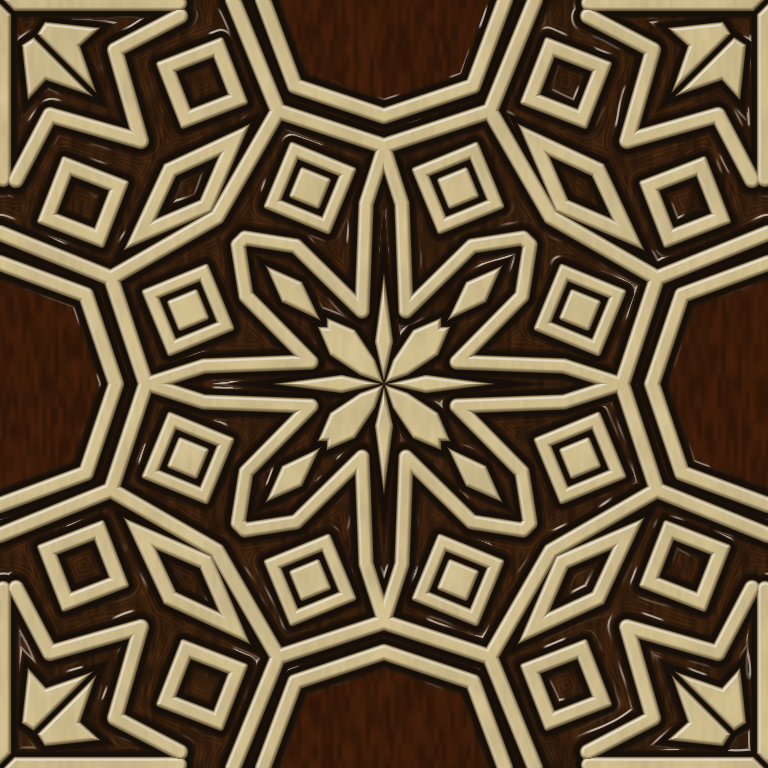
Write a three.js fragment shader that draws this pattern.

```glsl
// Carved wooden tile: a raised cream star inside a ring, with squares, lozenges and corner arrows.
// One eighth of the tile is described by lines and half-planes, then mirrored eight ways.
// The signed distance drives bevels, dark grooves and glints; wrapping noise adds the wear.
#define UNITS 768.0                       // design units across the single tile
#define BAND 8.0                          // half-width of the raised bands
#define GROOVE 6.0                        // width of the dark groove beside a band
#define FACE vec3(0.79, 0.72, 0.54)
#define FLANK vec3(0.60, 0.52, 0.35)
#define SHINE vec3(0.92, 0.90, 0.85)
#define WOOD vec3(0.23, 0.13, 0.055)
#define PANEL vec3(0.23, 0.105, 0.035)
#define SHADOW vec3(0.085, 0.055, 0.03)
#define LIGHT vec2(-0.55, 0.83)
#define GLINTS 0.62                       // noise level above which grooves glint

varying vec2 vUv;

float hash(vec2 p) {
  vec3 q = fract(p.xyx * vec3(0.1031, 0.1030, 0.0973));
  q += dot(q, q.yzx + 33.33);
  return fract((q.x + q.y) * q.z);
}

// Value noise with n cells per tile, wrapping at the tile edges.
float noise(vec2 uv, vec2 n) {
  vec2 p = uv * n, i = floor(p), f = fract(p);
  f *= f * (3.0 - 2.0 * f);
  vec2 a = mod(i, n), b = mod(i + 1.0, n);
  return mix(mix(hash(a), hash(vec2(b.x, a.y)), f.x),
             mix(hash(vec2(a.x, b.y)), hash(b), f.x), f.y);
}

float segment(vec2 p, vec2 a, vec2 b) {
  vec2 e = b - a;
  return length(p - a - e * clamp(dot(p - a, e) / dot(e, e), 0.0, 1.0));
}

// Signed distance to a line, negative to the left of a -> b.
float side(vec2 p, vec2 a, vec2 b) {
  vec2 e = normalize(b - a);
  return (p.x - a.x) * e.y - (p.y - a.y) * e.x;
}

// Rounded square turned by an angle; distance to its edge.
float square(vec2 p, vec2 c, float turn, float half_) {
  float s = sin(turn), k = cos(turn);
  vec2 q = p - c;
  q = abs(vec2(k * q.x + s * q.y, k * q.y - s * q.x)) - half_ + 3.0;
  return length(max(q, 0.0)) + min(max(q.x, q.y), 0.0) - 3.0;
}

float rimOf(float d, float w) { return abs(d + w) - w; }

// Mirror the tile into the wedge 0 <= y <= x around its centre.
vec2 fold(vec2 uv) {
  vec2 p = abs(fract(uv) - 0.5) * UNITS;
  return p.x < p.y ? p.yx : p;
}

float panelDistance(vec2 p) {
  return max(side(p, vec2(298, 89), vec2(268, 0)), side(p, vec2(384, 121), vec2(298, 89)));
}

// Distance to the raised work, negative inside it.
float relief(vec2 uv) {
  vec2 p = fold(uv);

  // Central rosette: axis petals, notched diagonal petals, diamonds
  float d = max(side(p, vec2(110, 0), vec2(42, 9)), side(p, vec2(42, 9), vec2(3, 0)));
  float petal = max(side(p, vec2(4, 2), vec2(24, 9)), side(p, vec2(24, 9), vec2(54, 29)));
  petal = max(petal, max(side(p, vec2(54, 29), vec2(66, 57)), p.y - 57.0));
  float diamond = max(side(p, vec2(64, 64), vec2(102, 82)), side(p, vec2(102, 82), vec2(118, 118)));
  d = min(d, min(petal, diamond));

  // Star outline
  float star = segment(p, vec2(139, 146), vec2(146, 139));
  star = min(star, segment(p, vec2(146, 139), vec2(138, 88)));
  star = min(star, segment(p, vec2(138, 88), vec2(73, 22)));
  star = min(star, segment(p, vec2(73, 22), vec2(180, 18)));
  star = min(star, segment(p, vec2(180, 18), vec2(236, 0)));

  // Ring around the star and the double border of the plain panels
  float ring = segment(p, vec2(238, 0), vec2(273, 106));
  ring = min(ring, segment(p, vec2(273, 106), vec2(167, 167)));
  ring = min(ring, segment(p, vec2(273, 106), vec2(384, 151)));
  ring = min(ring, segment(p, vec2(268, 0), vec2(298, 89)));
  ring = min(ring, segment(p, vec2(298, 89), vec2(384, 121)));

  // Zigzag at the corners
  float zigzag = segment(p, vec2(243, 243), vec2(334, 269));
  zigzag = min(zigzag, segment(p, vec2(334, 269), vec2(368, 204)));
  d = min(d, min(min(star + 0.5, ring), zigzag) - BAND);

  // Squares and lozenges
  d = min(d, rimOf(square(p, vec2(196, 74), -0.39, 36.0), 7.0));
  d = min(d, square(p, vec2(196, 74), -0.39, 16.5));
  d = min(d, rimOf(square(p, vec2(301, 182), 0.37, 36.0), 8.0));
  float lozenge = max(side(p, vec2(172, 172), vec2(260, 134)), side(p, vec2(260, 134), vec2(220, 220)));
  d = min(d, rimOf(lozenge, 8.0));

  // Corner arrow and edge strip, split along the diagonal
  float arrow = min(side(p, vec2(286, 286), vec2(338, 304)), side(p, vec2(338, 304), vec2(356, 284)));
  arrow = max(arrow, side(p, vec2(356, 284), vec2(362, 339)));
  arrow = max(arrow, side(p, vec2(362, 339), vec2(348, 348)));
  float strip = segment(p, vec2(381, 205), vec2(381, 384)) - BAND;
  return min(d, max(min(arrow, strip), 2.5 - (p.x - p.y) * 0.707));
}

void main() {
  float d = relief(vUv), e = 0.001;
  vec2 slope = vec2(relief(vUv + vec2(e, 0)), relief(vUv + vec2(0, e))) - d;
  float lit = dot(slope / (length(slope) + 1e-4), LIGHT);
  float blotch = noise(vUv, vec2(24)), grain = noise(vUv, vec2(190, 48));

  // Sunken wood with carving streaks, and smooth panels
  float streak = 0.5 + 0.5 * sin(d * 1.5 + 9.0 * blotch);
  vec3 wood = WOOD * (0.6 + 0.4 * grain + 0.35 * streak * noise(vUv, vec2(70)));
  float panel = 1.0 - smoothstep(-18.0, -15.0, panelDistance(fold(vUv)));
  wood = mix(wood, PANEL * (0.75 + 0.4 * grain), panel);
  wood = mix(SHADOW, wood, smoothstep(GROOVE * 0.5, GROOVE * 1.7, d));
  float glint = smoothstep(GLINTS, GLINTS + 0.2, noise(vUv + 0.37, vec2(32)));
  glint *= 1.0 - smoothstep(0.4, 1.8, abs(d - GROOVE - 5.0 * blotch));
  wood = mix(wood, SHINE, glint * (0.4 + 0.35 * lit) * (1.0 - panel));

  // Raised cream work with bevelled, glossy edges
  vec3 cream = FACE * (0.95 + 0.07 * blotch + 0.05 * grain);
  cream = mix(FLANK * (0.9 + 0.2 * lit), cream, smoothstep(0.5, 4.5, -d));
  float gloss = 1.0 - smoothstep(0.3, 2.0, abs(d + 2.6));
  cream = mix(cream, SHINE, gloss * clamp(0.3 + 0.6 * lit, 0.0, 1.0));

  gl_FragColor = vec4(mix(cream, wood, smoothstep(-0.9, 0.9, d)), 1.0);
}
```
